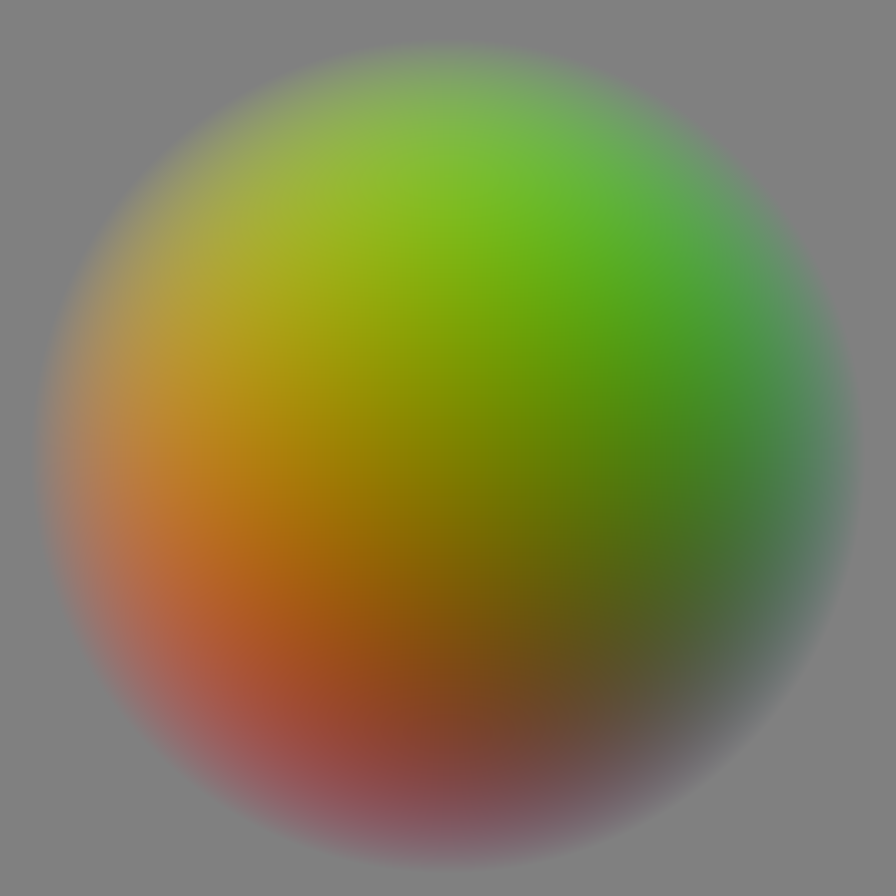
Give the GLSL for this background, as a Shadertoy shader.

```glsl
const vec3 GRAY = vec3(0.502);
const vec2 BALL_CENTER = vec2(0.5, 0.491);
const float BALL_RADIUS = 0.466;
const float CURVATURE_RADIUS = 1.12;

// Normal of a dome facing away from the viewer, x mirrored.
vec3 domeNormal(vec2 p, float curvatureRadius) {
    vec2 slope = p / curvatureRadius;
    float depth = sqrt(max(1.0 - dot(slope, slope), 0.0));
    return vec3(-slope.x, slope.y, -depth);
}

// Opacity that stays full in the middle and falls to zero at the rim.
float softDisc(vec2 p) {
    float r2 = dot(p, p);
    return max(1.0 - r2 * r2, 0.0);
}

vec3 normalToColor(vec3 n) {
    return 0.5 + 0.5 * n;
}

void mainImage(out vec4 fragColor, in vec2 fragCoord) {
    // Square canvas units, centred on the ball
    float side = min(iResolution.x, iResolution.y);
    vec2 uv = (fragCoord - 0.5 * iResolution.xy) / side + 0.5;
    vec2 p = (uv - BALL_CENTER) / BALL_RADIUS;

    // Normal colours dissolve into the gray ground
    vec3 ballColor = normalToColor(domeNormal(p, CURVATURE_RADIUS));
    vec3 color = mix(GRAY, ballColor, softDisc(p));

    fragColor = vec4(color, 1.0);
}
```
